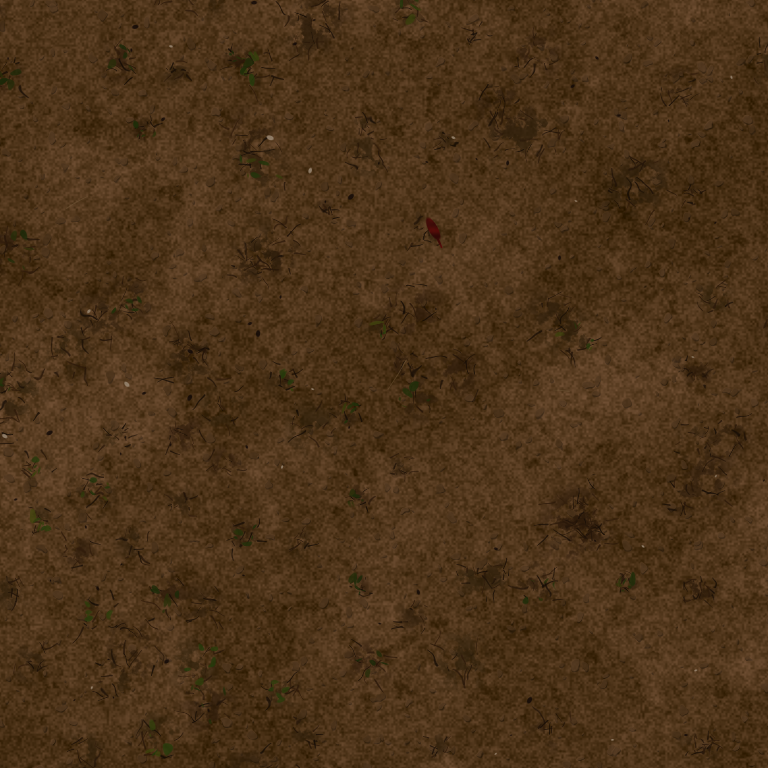
Give the GLSL for this texture, as a Shadertoy shader.

```glsl
// Bare brown earth: ragged damp and dry patches from fractal noise under fine grain,
// then scattered crumbs, twiggy litter with small green leaves, specks and fibres,
// all placed by hashed grid cells, and one fallen red leaf.

const vec3 SOIL = vec3(0.310, 0.208, 0.103);
const vec3 TONE_TINT = vec3(1.0, 0.79, 0.76);   // colour shift per unit of tone
const vec3 HUMUS = vec3(0.165, 0.092, 0.035);
const vec3 LEAF_GREEN = vec3(0.13, 0.21, 0.04);
const vec3 LEAF_OLIVE = vec3(0.25, 0.25, 0.05);
const vec3 LEAF_RED = vec3(0.29, 0.03, 0.025);
const vec3 CHIP = vec3(0.60, 0.53, 0.45);
const vec3 CHAR = vec3(0.07, 0.035, 0.025);
const vec3 FIBRE = vec3(0.43, 0.33, 0.21);
const float DAMP_DEPTH = 0.034;
const float CRUST_LIFT = 0.034;
const float GRAIN = 0.115;
const float CRUMB_GRID = 75.0;
const float CLUMP_GRID = 12.0;
const float SPECK_GRID = 28.0;
const float FIBRE_GRID = 6.0;
const float TAU = 6.2832;

float pixel;   // width of one pixel in canvas units

vec3 hash3(vec2 cell, int seed) {
    uvec3 v = uvec3(ivec3(ivec2(cell), seed) + 1024);
    v = v * 1664525u + 1013904223u;
    v.x += v.y * v.z; v.y += v.z * v.x; v.z += v.x * v.y;
    v ^= v >> 16u;
    v.x += v.y * v.z; v.y += v.z * v.x; v.z += v.x * v.y;
    return vec3(v & 0xffffu) / 65535.0;
}

float noise(vec2 p) {
    vec2 i = floor(p), f = fract(p);
    f = f * f * (3.0 - 2.0 * f);
    float low = mix(hash3(i, 0).x, hash3(i + vec2(1, 0), 0).x, f.x);
    float high = mix(hash3(i + vec2(0, 1), 0).x, hash3(i + vec2(1, 1), 0).x, f.x);
    return mix(low, high, f.y);
}

float fbm(vec2 p, int octaves) {
    float sum = 0.0, total = 0.0, gain = 1.0;
    for (int i = 0; i < octaves; i++) {
        sum += gain * noise(p);
        total += gain;
        gain *= 0.58;
        p = mat2(1.6, 1.2, -1.2, 1.6) * p + 17.3;
    }
    return sum / total;
}

float cover(float d) { return clamp(0.5 - d / pixel, 0.0, 1.0); }

vec2 heading(float turn) { return vec2(cos(TAU * turn), sin(TAU * turn)); }

// Distance to a stroke from a along v, its width tapering toward the end.
float stroke(vec2 p, vec2 a, vec2 v, float width) {
    float t = clamp(dot(p - a, v) / dot(v, v), 0.0, 1.0);
    return length(p - a - v * t) - width * (1.0 - 0.5 * t);
}

// Distance to an oval of the given half length and half width.
float oval(vec2 p, vec2 axis, vec2 size) {
    vec2 q = vec2(dot(p, axis), dot(p, vec2(-axis.y, axis.x)));
    return (length(q / size) - 1.0) * size.y;
}

vec3 ground(vec2 p) {
    float damp = smoothstep(0.51, 0.60, fbm(p * 6.0, 6));
    float crust = smoothstep(0.50, 0.66, fbm(p * 8.0 + 31.0, 6) + 0.05 * (0.5 - p.x));
    float tone = 0.006 - DAMP_DEPTH * damp + CRUST_LIFT * crust * (1.0 - 0.6 * damp);
    tone += 0.035 * (noise(p * 2.5 + 7.0) - 0.5) + 0.08 * (fbm(p * 42.0 + 5.0, 4) - 0.5);
    tone -= 0.045 * smoothstep(0.63, 0.73, fbm(p * 48.0 + 63.0, 4));
    tone += GRAIN * (noise(p * 370.0) - 0.5) + 0.065 * (noise(p * 165.0 + 9.0) - 0.5);
    return SOIL + TONE_TINT * tone;
}

// Small angular lumps of earth, each with a thin shadow below.
vec3 addCrumbs(vec3 col, vec2 p) {
    vec2 bent = p + 0.005 * (vec2(noise(p * 150.0), noise(p * 150.0 + 50.0)) - 0.5);
    for (int i = 0; i < 9; i++) {
        vec2 cell = floor(p * CRUMB_GRID) + vec2(i % 3, i / 3) - 1.0;
        vec3 h = hash3(cell, 3), k = hash3(cell, 4);
        if (h.z > 0.17) continue;
        vec2 d = bent - (cell + h.xy) / CRUMB_GRID;
        vec2 size = mix(0.0015, 0.006, k.x * k.x) * vec2(1.25, 0.85);
        col *= 1.0 - 0.3 * cover(oval(d + vec2(-0.0008, 0.0016), heading(k.y), size));
        col = mix(col, SOIL + TONE_TINT * mix(0.0, 0.075, k.z), 0.65 * cover(oval(d, heading(k.y), size)));
    }
    return col;
}

// Tangles of dark twigs on ragged humus, some with green leaves, denser at the left.
vec3 addClumps(vec3 col, vec2 p) {
    float ragged = smoothstep(0.46, 0.64, fbm(p * 75.0, 4));
    vec2 bent = p + 0.008 * (vec2(noise(p * 75.0 + 3.0), noise(p * 75.0 + 41.0)) - 0.5);
    for (int i = 0; i < 9; i++) {
        vec2 cell = floor(p * CLUMP_GRID) + vec2(i % 3, i / 3) - 1.0;
        vec3 h = hash3(cell, 5), k = hash3(cell, 6);
        float side = cell.x / CLUMP_GRID, radius = mix(0.012, 0.034, k.x);
        vec2 d = bent - (cell + h.xy) / CLUMP_GRID;
        if (h.z > mix(0.8, 0.5, side) || length(d) > 2.2 * radius) continue;
        float near = 1.0 - smoothstep(0.2, 1.7, length(d) / radius);
        col = mix(col, mix(HUMUS, LEAF_OLIVE * 0.7, 0.3 * k.z), 0.65 * near * ragged);
        for (int j = 0; j < 10; j++) {
            vec3 a = hash3(cell, 10 + j), b = hash3(cell, 30 + j);
            vec2 along = radius * mix(0.2, 0.8, b.y) * heading(b.x);
            float twig = stroke(d, (2.0 * a.xy - 1.0) * radius, along, mix(0.0005, 0.0014, b.z));
            col = mix(col, HUMUS * mix(0.35, 1.2, a.z), 0.75 * cover(twig));
        }
        if (k.y > mix(0.45, 0.15, side)) continue;
        for (int j = 0; j < 6; j++) {
            vec3 a = hash3(cell, 50 + j), b = hash3(cell, 60 + j);
            vec2 size = mix(0.002, 0.0065, b.y * b.y) * vec2(1.2, mix(0.4, 0.9, b.z));
            float leaf = oval(d - (1.6 * a.xy - 0.8) * radius, heading(b.x), size);
            col = mix(col, mix(LEAF_GREEN, LEAF_OLIVE, a.z * a.z) * mix(0.7, 1.1, k.z), 0.8 * cover(leaf));
        }
    }
    return col;
}

// Sparse charred or pale specks, and a few long pale fibres.
vec3 addSpecks(vec3 col, vec2 p) {
    for (int i = 0; i < 9; i++) {
        vec2 offset = vec2(i % 3, i / 3) - 1.0;
        vec2 cell = floor(p * SPECK_GRID) + offset;
        vec3 h = hash3(cell, 7), k = hash3(cell, 8);
        float speck = oval(p - (cell + h.xy) / SPECK_GRID, heading(k.x), mix(0.001, 0.0036, k.y * k.y) * vec2(1.3, 0.8));
        if (h.z < 0.09) col = mix(col, k.z < 0.7 ? CHAR : CHIP, 0.85 * cover(speck));
        cell = floor(p * FIBRE_GRID) + offset;
        h = hash3(cell, 9); k = hash3(cell, 80);
        vec2 d = p - (cell + h.xy) / FIBRE_GRID + 0.012 * (noise(p * 30.0) - 0.5);
        float fibre = stroke(d, vec2(0), mix(0.015, 0.05, k.y) * heading(k.x), 0.0007);
        if (h.z < 0.2) col = mix(col, FIBRE, 0.6 * cover(fibre));
    }
    return col;
}

void mainImage(out vec4 fragColor, in vec2 fragCoord) {
    pixel = 1.0 / iResolution.y;
    vec2 p = fragCoord * pixel;
    vec3 col = addSpecks(addClumps(addCrumbs(ground(p), p), p), p);

    // Fallen red leaf with its stalk.
    vec2 d = p - vec2(0.564, 0.702);
    float leaf = min(oval(d, heading(-0.17), vec2(0.016, 0.006)), stroke(d, vec2(0), vec2(0.011, -0.024), 0.0022));
    col = mix(col, LEAF_RED * mix(0.6, 1.2, noise(p * 130.0)), 0.9 * cover(leaf));

    fragColor = vec4(clamp(col, 0.0, 1.0), 1.0);
}
```
